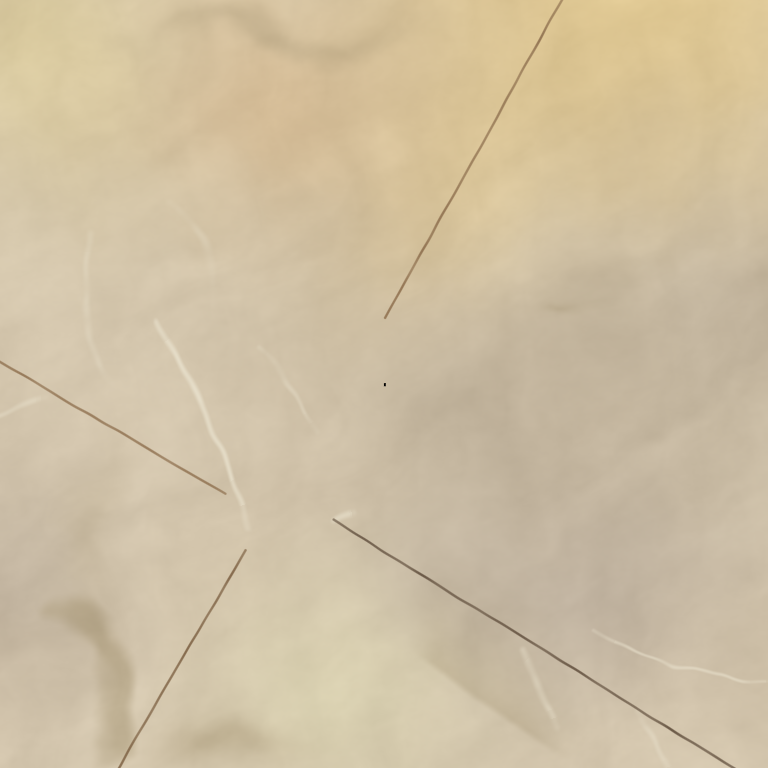
Reproduce this texture procedurally as a WebGL 2 fragment shader.

```glsl
#version 300 es
precision highp float;
// Mottled cream parchment with soft stains, four fine dark hairs and pale broken fibres.
uniform vec2 u_resolution;
out vec4 outColor;

// Palette
const vec3 CREAM = vec3(.83, .775, .678);
const vec3 PALE = vec3(.85, .815, .69);
const vec3 GOLD = vec3(.88, .785, .57);
const vec3 STRAW = vec3(.86, .80, .625);
const vec3 PEACH = vec3(.825, .725, .575);
const vec3 GREY = vec3(.75, .695, .605);
const vec3 MAUVE = vec3(.715, .66, .59);
const vec3 OLIVE = vec3(.65, .585, .455);
const vec3 FIBRE = vec3(.91, .88, .80);
const vec3 HAIR_TAN = vec3(.56, .44, .31);
const vec3 HAIR_DARK = vec3(.40, .33, .26);

// Tuning
const float HAIR_WIDTH = .0013;
const float WARP = .10;
const float MOTTLE = .075;
const float BRUSH = .045;
const float GRAIN = .016;
const int FIBRE_STEPS = 10;

float hash(vec2 p) {
  vec3 q = fract(p.xyx * .1031);
  q += dot(q, q.yzx + 33.33);
  return fract((q.x + q.y) * q.z);
}
float noise(vec2 p) {
  vec2 i = floor(p), f = fract(p);
  f *= f * (3. - 2. * f);
  return mix(mix(hash(i), hash(i + vec2(1, 0)), f.x),
             mix(hash(i + vec2(0, 1)), hash(i + 1.), f.x), f.y);
}
// Fractal noise centred on zero
float fbm(vec2 p) {
  float sum = -.47, amp = .5;
  for (int i = 0; i < 4; i++, amp *= .5) {
    sum += amp * noise(p);
    p = mat2(1.6, 1.2, -1.2, 1.6) * p + 7.3;
  }
  return sum;
}
float segment(vec2 p, vec2 a, vec2 b) {
  vec2 d = b - a;
  return length(p - a - d * clamp(dot(p - a, d) / dot(d, d), 0., 1.));
}
// Soft elliptical stain
void wash(inout vec3 col, vec2 p, vec2 centre, vec2 size, vec3 tint, float amount) {
  vec2 d = (p - centre) / size;
  col = mix(col, tint, amount * exp(-dot(d, d)));
}
// Thin line of uneven strength
void hair(inout vec3 col, vec2 p, vec2 a, vec2 b, vec3 tint, float px) {
  float ink = 1. - smoothstep(HAIR_WIDTH - px * .6, HAIR_WIDTH + px, segment(p, a, b));
  col = mix(col, tint, ink * (.65 + .3 * noise(p * 40.)));
}
// Quadratic curve, broken along its length and faded at both ends
void fibre(inout vec3 col, vec2 p, vec2 a, vec2 b, vec2 c, float width, float amount) {
  float best = 1., along = 0.;
  vec2 prev = a;
  for (int i = 1; i <= FIBRE_STEPS; i++) {
    float t = float(i) / float(FIBRE_STEPS);
    vec2 next = mix(mix(a, b, t), mix(b, c, t), t);
    float d = segment(p, prev, next);
    if (d < best) { best = d; along = t; }
    prev = next;
  }
  float fade = smoothstep(-.1, .2, along) * smoothstep(1.15, .8, along);
  fade *= mix(smoothstep(.1, .75, noise(p * 45.)), 1., amount);
  col = mix(col, FIBRE, amount * fade * (1. - smoothstep(0., width * 1.5, best)));
}

void main() {
  vec2 uv = gl_FragCoord.xy / u_resolution;
  float px = 1. / min(u_resolution.x, u_resolution.y);
  vec2 p = uv + WARP * vec2(fbm(uv * 7.), fbm(uv * 7. + 31.));

  // Broad colour fields
  vec3 col = CREAM;
  wash(col, p, vec2(.05, .95), vec2(.2, .2), STRAW, .9);
  wash(col, p, vec2(.85, 1.), vec2(.4, .3), GOLD, .95);
  wash(col, p, vec2(.6, .76), vec2(.16, .2), GOLD, .5);
  wash(col, p, vec2(.38, .88), vec2(.17, .13), PEACH, .85);
  wash(col, p, vec2(.95, .56), vec2(.28, .18), GREY, .95);
  wash(col, p, vec2(.68, .44), vec2(.24, .16), GREY, .95);
  wash(col, p, vec2(.76, .23), vec2(.18, .13), MAUVE, .8);
  wash(col, p, vec2(.6, .22), vec2(.1, .09), MAUVE, .6);
  wash(col, p, vec2(.02, .24), vec2(.13, .15), MAUVE, .6);
  wash(col, p, vec2(.13, .3), vec2(.03, .1), OLIVE, .25);
  wash(col, p, vec2(.44, .1), vec2(.16, .14), PALE, .95);

  // Upper streaks and lower stains
  wash(col, p, vec2(.36, .962), vec2(.16, .018), OLIVE, .35);
  wash(col, p, vec2(.3, .03), vec2(.08, .03), OLIVE, .4);
  wash(col, p, vec2(.75, .585), vec2(.018, .009), OLIVE, .3);
  vec2 bend = vec2(.135, .12);
  float smudge = min(segment(p, vec2(.1, .2), bend), segment(p, bend, vec2(.16, .04)));
  col = mix(col, OLIVE, .55 * (1. - smoothstep(.004, .03, smudge)));

  // Shadowed fold above a crisp lower edge
  float edge = mix(uv.y, p.y, .15) - .14 + .68 * (uv.x - .55);
  float fold = smoothstep(-.006, .008, edge) * exp(-max(edge, 0.) * 14.);
  col = mix(col, OLIVE, .4 * fold * smoothstep(.53, .58, uv.x) * smoothstep(.76, .66, uv.x));

  // Cloudy mottling, slanted and upright brush marks, fine grain
  vec2 slant = mat2(.85, -.53, .53, .85) * p;
  col += MOTTLE * fbm(p * 6. + 4.) * vec3(.9, 1., 1.05);
  col += BRUSH * (fbm(slant * vec2(9., 28.)) + fbm(p * vec2(24., 7.) + 17.));
  col += GRAIN * fbm(uv * vec2(65., 100.));

  // Pale fibres
  vec2 q = uv + .009 * (vec2(noise(uv * 32.), noise(uv * 32. + 9.)) - .5);
  fibre(col, q, vec2(.202, .581), vec2(.277, .473), vec2(.323, .312), .0045, .85);
  fibre(col, q, vec2(.22, .738), vec2(.275, .705), vec2(.28, .605), .005, .3);
  fibre(col, q, vec2(.116, .7), vec2(.098, .56), vec2(.143, .497), .005, .33);
  fibre(col, q, vec2(.338, .545), vec2(.378, .505), vec2(.414, .438), .004, .4);
  fibre(col, q, vec2(-.01, .457), vec2(.03, .475), vec2(.062, .483), .004, .5);
  fibre(col, q, vec2(.77, .179), vec2(.91, .108), vec2(1.02, .114), .0026, .6);
  fibre(col, q, vec2(.68, .15), vec2(.707, .105), vec2(.724, .052), .005, .5);
  fibre(col, q, vec2(.832, .075), vec2(.852, .04), vec2(.872, -.01), .005, .4);
  fibre(col, q, vec2(.432, .32), vec2(.445, .327), vec2(.46, .331), .004, .6);

  // Dark hairs and the centre speck
  vec2 h = mix(uv, q, .2);
  hair(col, h, vec2(.733, 1.002), vec2(.501, .586), HAIR_TAN, px);
  hair(col, h, vec2(-.002, .53), vec2(.293, .357), HAIR_TAN, px);
  hair(col, h, vec2(.32, .283), vec2(.153, -.002), HAIR_TAN * .9, px);
  hair(col, h, vec2(.434, .323), vec2(.958, -.002), HAIR_DARK, px);
  vec2 speck = abs(uv - vec2(.501, .499)) - vec2(.0012, .002);
  col *= smoothstep(-px * .5, px * .5, max(speck.x, speck.y));
  outColor = vec4(clamp(col, 0., 1.), 1.);
}
```
